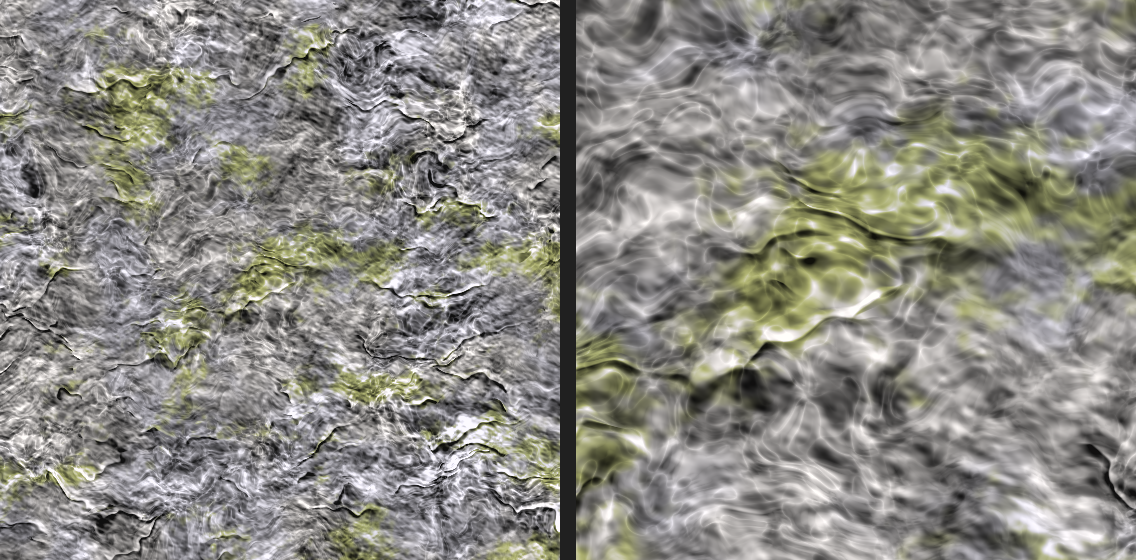
Left, the full canvas; right, a detail of the centre.
Give the GLSL for this texture, as a three.js fragment shader.

```glsl
// Weathered grey rock: wrinkled strata, broken ledges, fine streaks and patches of moss.
varying vec2 vUv;

const float MEAN_TONE = 0.545;
const float WARP = 0.048;           // how far the folds bend the rock
const float RELIEF_SCALE = 11.0;
const float RELIEF_STEP = 0.0022;   // light offset, in canvas units
const float RELIEF_GAIN = 2.7;
const float STREAK_GAIN = 0.85;
const float WRINKLE_GAIN = 0.6;
const float LEDGE_DARK = 0.4;
const float LEDGE_LIGHT = 0.24;
const float UNDERCUT = 0.008;       // widths of the ledge parts
const float LIP = 0.013;
const vec2 GRAIN_SCALE = vec2(130.0, 250.0);
const float GRAIN_GAIN = 0.34;
const vec3 COOL_TINT = vec3(0.99, 0.98, 1.03);
const vec3 WARM_TINT = vec3(1.015, 0.995, 0.985);
const vec3 MOSS_TINT = vec3(1.0, 1.04, 0.66);

float hash(vec2 p) {
  return fract(sin(dot(p, vec2(127.1, 311.7))) * 43758.5453);
}

float noise(vec2 p) {
  vec2 i = floor(p);
  vec2 f = fract(p);
  f = f * f * (3.0 - 2.0 * f);
  float low = mix(hash(i), hash(i + vec2(1.0, 0.0)), f.x);
  float high = mix(hash(i + vec2(0.0, 1.0)), hash(i + vec2(1.0, 1.0)), f.x);
  return mix(low, high, f.y);
}

vec2 rotate(vec2 p, float angle) {
  float c = cos(angle);
  float s = sin(angle);
  return vec2(c * p.x - s * p.y, s * p.x + c * p.y);
}

float fbm(vec2 p) {
  float sum = 0.0;
  float amp = 0.533;
  for (int i = 0; i < 4; i++) {
    sum += amp * noise(p);
    p = rotate(p, 0.6) * 2.03 + 17.3;
    amp *= 0.5;
  }
  return sum;
}

// Creased height: every octave folds sharply at its middle value.
float relief(vec2 p) {
  float sum = 0.0;
  float amp = 0.5;
  p *= vec2(1.0, 1.6) * RELIEF_SCALE;
  for (int i = 0; i < 5; i++) {
    sum += amp * abs(2.0 * noise(p) - 1.0);
    p = rotate(p, 0.35) * 2.07 + 9.1;
    amp *= 0.54;
  }
  return sum;
}

// Bends the canvas into folds.
vec2 fold(vec2 p) {
  vec2 w = vec2(fbm(p * 8.0 + 3.7), fbm(p * 9.0 + 41.2)) - 0.5;
  vec2 fine = vec2(noise(p * 45.0 + 8.0), noise(p * 45.0 + 63.0)) - 0.5;
  return p + 2.0 * WARP * w + 0.2 * WARP * fine;
}

// Straight fibres running along the given angle.
float streaks(vec2 p, float angle) {
  vec2 q = rotate(p, -angle);
  float broad = noise(q * vec2(14.0, 50.0)) - 0.5;
  float medium = noise(q * vec2(30.0, 105.0) + 7.0) - 0.5;
  float thin = noise(q * vec2(55.0, 210.0) + 19.0) - 0.5;
  return 0.36 * broad + 0.34 * medium + 0.3 * thin;
}

// Thin pale veins of several sizes that fade in and out.
float wrinkles(vec2 p) {
  float sum = 0.0;
  float amp = 0.46;
  p *= vec2(28.0, 32.0);
  for (int i = 0; i < 3; i++) {
    float ridge = 1.0 - abs(2.0 * noise(p) - 1.0);
    sum += amp * (ridge * ridge * ridge - 0.34);
    p = rotate(p, 0.8) * 1.95 + 23.0;
    amp *= 0.92;
  }
  return sum;
}

// Broken ledge facing up: x is the dark undercut, y the lit lip above it.
vec2 ledge(vec2 p, float angle, float seed) {
  vec2 q = rotate(p, -angle) * vec2(6.0, 14.0) + seed;
  float h = fbm(q);
  vec2 slope = vec2(fbm(q + vec2(0.03, 0.0)), fbm(q + vec2(0.0, 0.03))) - h;
  slope *= vec2(6.0, 14.0) / 0.03;
  float d = (h - 0.5) / (length(slope) + 1.0);
  float broken = smoothstep(0.4, 0.62, noise(p * 11.0 + seed * 1.7));
  broken *= smoothstep(0.0, 2.5, slope.y);
  float under = smoothstep(-UNDERCUT, -0.001, d) * (1.0 - smoothstep(-0.001, 0.001, d));
  float lip = smoothstep(-0.001, 0.002, d) * (1.0 - smoothstep(0.002, LIP, d));
  return broken * vec2(under, lip);
}

void main() {
  vec2 p = vUv;
  vec2 q = fold(p);

  // Clear, crisp areas alternate with hazy ones.
  float clarity = mix(0.76, 1.12, smoothstep(0.35, 0.62, fbm(p * 5.0 + 77.0)));
  float wrinkled = smoothstep(0.4, 0.65, noise(p * 10.0 + 29.0));
  float turned = smoothstep(0.48, 0.62, noise(q * 7.0 + 13.0));

  // Side light, fibres, wrinkles and grain around the mean tone.
  vec2 light = RELIEF_STEP * vec2(-0.5, 0.9);
  float shade = RELIEF_GAIN * (relief(q - light) - relief(q + light));
  shade = 0.32 * shade / (0.32 + abs(shade));
  vec2 bent = mix(p, q, 0.2);
  float fibres = mix(streaks(bent, -0.42), streaks(bent, 0.45), turned);
  float tone = 0.36 * (fbm(q * 15.0 + 19.0) - 0.5) + shade * mix(0.75, 1.0, wrinkled);
  tone += STREAK_GAIN * fibres * (1.0 - 0.55 * wrinkled);
  tone += WRINKLE_GAIN * mix(0.2, 1.0, wrinkled) * wrinkles(q);
  tone += GRAIN_GAIN * (noise(rotate(p, 0.42) * GRAIN_SCALE) - 0.5);

  vec2 edge = max(ledge(q, -0.15, 31.0), ledge(q, 0.3, 87.0));
  tone += LEDGE_LIGHT * edge.y - LEDGE_DARK * edge.x;
  tone = clamp(MEAN_TONE + clarity * tone, 0.06, 1.0);

  // Mineral tint, then moss gathered in patches and near ledges.
  vec3 color = tone * mix(COOL_TINT, WARM_TINT, smoothstep(0.4, 0.65, fbm(q * 9.0 + 51.0)));
  float growth = fbm(p * vec2(9.0, 13.0) + 93.0) + 0.12 * (edge.x + edge.y);
  growth += 0.2 * (noise(p * 110.0) - 0.5);
  float moss = smoothstep(0.53, 0.8, growth) * (1.0 - smoothstep(0.65, 0.9, tone));
  color = mix(color, color * MOSS_TINT, moss);
  gl_FragColor = vec4(clamp(color, 0.0, 1.0), 1.0);
}
```
